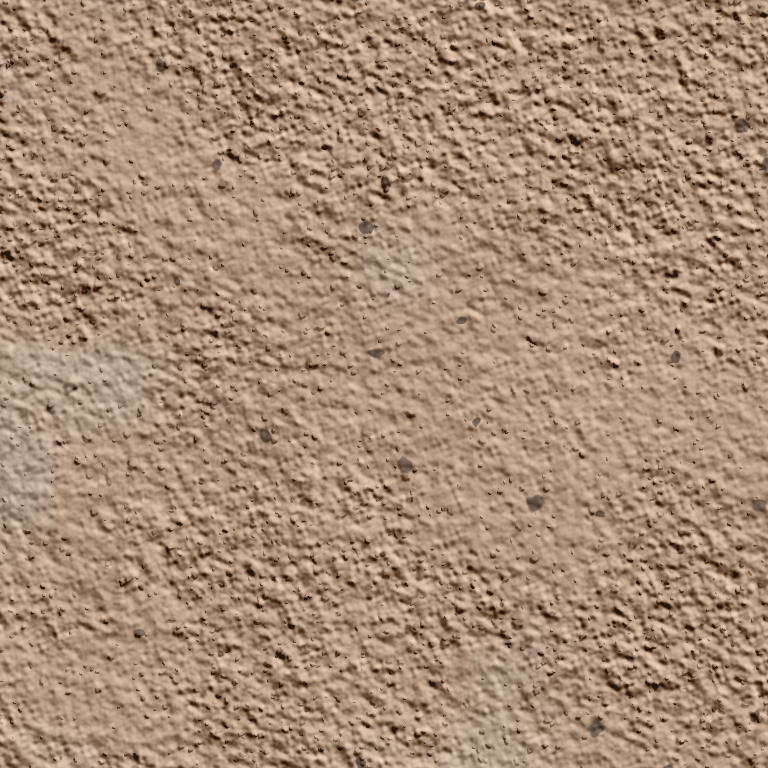
A WebGL 1 fragment shader for this texture:

```glsl
precision highp float;

uniform vec2 u_resolution;

const vec3 SAND = vec3(0.65, 0.54, 0.45);
const vec3 STONE = vec3(0.33, 0.27, 0.23);
const vec3 GREY_DUST = vec3(0.66, 0.58, 0.51);
const vec2 LIGHT_DIR = vec2(0.45, 0.89);
const float LIGHT_STEP = 0.004;     // distance over which slope is measured
const float RELIEF = 0.72;          // strength of the slope shading
const float HIGHLIGHT_LIMIT = 0.36; // soft ceiling for bright grains
const float SHADOW_GAIN = 1.15;
const float EXPOSURE = 0.035;
const float GRIT_SCALE = 75.0;      // cells across the canvas
const float PEBBLE_SCALE = 40.0;
const float STONE_SCALE = 15.0;
const float STONE_DENSITY = 0.10;

float hash(vec2 p) {
  vec3 q = fract(vec3(p.xyx) * 0.1031);
  q += dot(q, q.yzx + 33.33);
  return fract((q.x + q.y) * q.z);
}

vec2 hash2(vec2 p) {
  return vec2(hash(p), hash(p + 57.3));
}

float noise(vec2 p) {
  vec2 i = floor(p);
  vec2 f = fract(p);
  f = f * f * (3.0 - 2.0 * f);
  return mix(mix(hash(i), hash(i + vec2(1.0, 0.0)), f.x),
             mix(hash(i + vec2(0.0, 1.0)), hash(i + 1.0), f.x), f.y);
}

vec2 turn(vec2 p, float angle) {
  float c = cos(angle);
  float s = sin(angle);
  return vec2(c * p.x - s * p.y, s * p.x + c * p.y);
}

// Sand relief: four octaves, each turned to hide the lattice
float height(vec2 p) {
  return 0.55 * noise(turn(p, 0.4) * 40.0 + 11.0)
       + 0.85 * noise(turn(p, 1.1) * 82.0 + 37.0)
       + 0.55 * noise(turn(p, 2.0) * 145.0 + 71.0)
       + 0.20 * noise(turn(p, 2.7) * 230.0 + 113.0);
}

// Broad patches of rough ground, drawn out along the falling diagonal
float roughness(vec2 p) {
  vec2 q = vec2(p.x + p.y, p.x - p.y);
  float n = 0.55 * noise(q * vec2(5.0, 3.0) + 21.0)
          + 0.30 * noise(q * vec2(12.0, 8.0) + 43.0)
          + 0.15 * noise(q * 22.0 + 67.0);
  return smoothstep(0.28, 0.72, n);
}

// Ragged ellipse: returns offset from its centre in radii, and its distance
vec3 grainShape(vec2 offset, vec2 id, float radius) {
  vec2 q = turn(offset, 6.283 * hash(id + 9.1)) / radius;
  q.y *= 1.0 + 0.7 * hash(id + 4.7);
  float ragged = 0.5 * (noise(q * 1.6 + id * 7.0) - 0.5);
  return vec3(offset / radius, length(q) + ragged);
}

// Scattered grains: lit on one side, throwing a shadow on the other
float grains(vec2 p, float scale, float density) {
  vec2 g = p * scale;
  vec2 cell = floor(g);
  float tone = 0.0;
  for (int y = -1; y <= 1; y++) {
    for (int x = -1; x <= 1; x++) {
      vec2 id = cell + vec2(float(x), float(y));
      vec2 offset = g - id - hash2(id + scale);
      float present = step(hash(id + 31.7), density);
      float radius = mix(0.16, 0.42, pow(hash(id + 17.9), 2.0));
      vec3 body = grainShape(offset, id, radius);
      vec3 shade = grainShape(offset + LIGHT_DIR * radius * 0.75, id, radius);
      float shadow = 1.0 - smoothstep(0.55, 1.25, shade.z);
      float cover = 1.0 - smoothstep(0.65, 1.1, body.z);
      float lit = 0.03 + 0.11 * dot(body.xy, LIGHT_DIR);
      tone += present * mix(-0.30 * shadow, lit, cover);
    }
  }
  return max(tone, -0.36);
}

// Rare dark stones lying in the sand
float stones(vec2 p) {
  vec2 g = p * STONE_SCALE;
  vec2 cell = floor(g);
  float cover = 0.0;
  for (int y = -1; y <= 1; y++) {
    for (int x = -1; x <= 1; x++) {
      vec2 id = cell + vec2(float(x), float(y));
      float radius = mix(0.09, 0.20, hash(id + 2.3));
      vec3 body = grainShape(g - id - hash2(id + 5.0), id, radius);
      float present = step(hash(id + 13.1), STONE_DENSITY);
      cover = max(cover, present * (1.0 - smoothstep(0.7, 1.1, body.z)));
    }
  }
  return cover;
}

void main() {
  vec2 p = gl_FragCoord.xy / min(u_resolution.x, u_resolution.y);
  float rough = roughness(p);
  // Slope shading plus loose grains
  float slope = height(p) - height(p + LIGHT_DIR * LIGHT_STEP);
  float tone = EXPOSURE + slope * RELIEF * mix(0.72, 1.3, rough);
  tone += grains(p, GRIT_SCALE, mix(0.15, 0.45, rough));
  tone += grains(p, PEBBLE_SCALE, mix(0.04, 0.26, rough));
  tone += 0.07 * (noise(p * 9.0 + 91.0) - 0.5) - 0.035 * (rough - 0.5);
  // Compress highlights, deepen shadows
  float bright = HIGHLIGHT_LIMIT * (1.0 - exp(-max(tone, 0.0) / HIGHLIGHT_LIMIT));
  tone = bright + SHADOW_GAIN * min(tone, 0.0);
  float dust = smoothstep(0.60, 0.85, noise(p * 6.0 + 133.0)) * (1.0 - rough);
  vec3 color = mix(SAND, GREY_DUST, dust) + tone;
  color = mix(color, STONE + 0.5 * tone, 0.8 * stones(p));
  gl_FragColor = vec4(clamp(color, vec3(0.13, 0.08, 0.05), vec3(1.0)), 1.0);
}
```
